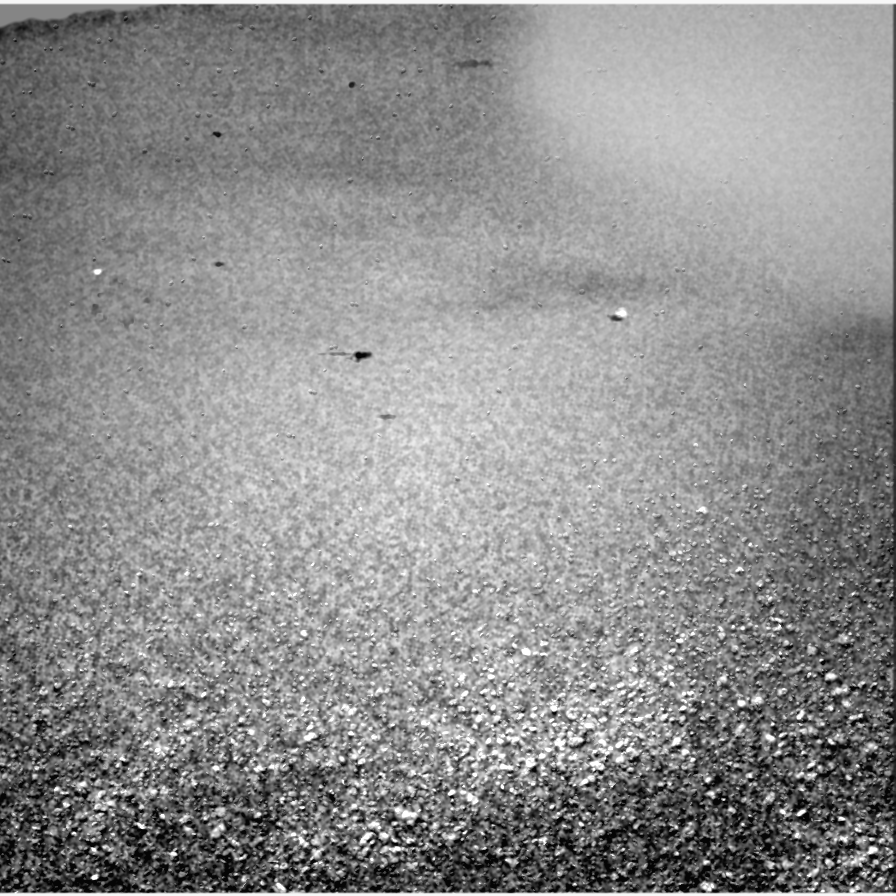
This texture is drawn by a WebGL 1 fragment shader. Its source:

```glsl
precision highp float;
uniform vec2 u_resolution;

float hash(vec2 p) {
  return fract(sin(dot(p, vec2(127.1, 311.7))) * 43758.5453);
}

float noise(vec2 p) {
  vec2 i = floor(p), f = fract(p);
  f = f * f * (3.0 - 2.0 * f);
  return mix(mix(hash(i), hash(i + vec2(1.0, 0.0)), f.x),
             mix(hash(i + vec2(0.0, 1.0)), hash(i + 1.0), f.x), f.y);
}

float fbm(vec2 p) {
  float sum = 0.0, amp = 0.5;
  for (int i = 0; i < 4; i++) {
    sum += amp * noise(p);
    p = p * 2.03 + 17.3;
    amp *= 0.5;
  }
  return sum;
}

float glow(vec2 p, vec2 center, vec2 size) {
  vec2 d = (p - center) / size;
  return exp(-dot(d, d));
}

// Small mark with a ragged outline
float spot(vec2 p, vec2 center, vec2 size) {
  float ragged = 0.9 * (noise(p * 230.0) - 0.5);
  return 1.0 - smoothstep(0.3, 1.4, length((p - center) / size) + ragged);
}

// Scattered stones: x is the lit face, y the shadow below it
vec2 stones(vec2 p, float scale, float density) {
  vec2 q = p * vec2(scale, scale * 1.2), cell = floor(q), result = vec2(0.0);
  for (int j = -1; j <= 1; j++) {
    for (int i = -1; i <= 1; i++) {
      vec2 id = cell + vec2(float(i), float(j));
      float present = 1.0 - step(density, hash(id + scale));
      vec2 d = q - id - 0.2 - 0.6 * vec2(hash(id + 3.7), hash(id + 9.2));
      d.y += d.x * (hash(id + 5.1) - 0.5);
      d += 0.3 * (noise(q * 2.3) - 0.5);
      float radius = mix(0.2, 0.5, hash(id + 21.4));
      float lit = 1.0 - smoothstep(radius * 0.4, radius * 1.2, length(d));
      float shade = 1.0 - smoothstep(radius * 0.4, radius * 1.5, length(d + vec2(-0.1, 0.4)));
      result = max(result, present * vec2(lit * (0.5 + 0.5 * hash(id + 14.6)), shade));
    }
  }
  return result;
}

void main() {
  vec2 p = gl_FragCoord.xy / u_resolution;
  float near = 1.0 - smoothstep(0.0, 0.65, p.y);

  // Broad light pool on the ground, fading to the lower corners
  float v = 0.37 + 0.41 * glow(p, vec2(0.46, 0.5), vec2(0.45, 0.35));
  v *= mix(0.5, 1.0, smoothstep(-0.02, 0.28, p.y));
  v -= 0.12 * glow(p, vec2(1.02, 0.38), vec2(0.17, 0.26));
  v -= 0.06 * glow(p, vec2(0.0, 0.75), vec2(0.1, 0.4));
  v += 0.14 * glow(p, vec2(0.85, 0.73), vec2(0.2, 0.09));

  // Wind streaks and mottling
  v += 0.14 * (fbm(vec2(p.x * 5.0, p.y * 32.0 + p.x * 3.0)) - 0.47) * smoothstep(0.45, 0.75, p.y);
  v += 0.1 * (fbm(p * 11.0) - 0.47);

  // Pale haze at the upper right
  float hazeEdge = 0.85 - 0.45 * (p.x - 0.55) + 0.04 * (fbm(p * 6.0) - 0.5);
  float haze = smoothstep(-0.12, 0.1, p.y - hazeEdge)
             * smoothstep(0.51, 0.63, p.x + 0.04 * (fbm(p * 9.0) - 0.5));
  float hazeTone = 0.66 + 0.13 * glow(p, vec2(0.75, 0.85), vec2(0.25, 0.13));
  v = mix(v, hazeTone, haze * 0.95);

  // Dark patches crossing the middle distance
  float ragged = 0.4 + 1.2 * fbm(p * vec2(35.0, 70.0));
  v -= 0.12 * ragged * glow(p, vec2(0.65, 0.68), vec2(0.14, 0.022));
  v -= 0.09 * ragged * glow(p, vec2(0.54, 0.658), vec2(0.07, 0.012));
  v -= 0.16 * ragged * glow(p, vec2(0.99, 0.62), vec2(0.08, 0.03));
  v -= 0.05 * ragged * glow(p, vec2(0.5, 0.755), vec2(0.1, 0.02));

  // Grain that coarsens toward the foreground
  float clear = 1.0 - 0.65 * haze;
  vec2 turned = vec2(p.x + 0.6 * p.y, p.y - 0.6 * p.x);
  float fine = noise(turned * 270.0) + noise(p * 210.0 + 40.0) - 1.0;
  v += fine * mix(0.13, 0.46, near) * clear;
  v += (noise(turned * 100.0 + 9.0) - 0.5) * 0.24 * near;

  // Stones in three sizes, gathered in bright drifts
  float drift = smoothstep(0.45, 0.68, fbm(p * vec2(11.0, 15.0) + 4.0));
  drift += 0.9 * glow(p, vec2(0.6, 0.19), vec2(0.15, 0.06));
  drift += 0.5 * glow(p, vec2(0.93, 0.2), vec2(0.07, 0.05));
  drift += 0.6 * glow(p, vec2(0.3, 0.06), vec2(0.08, 0.035));
  float reach = p.y - 0.16 * smoothstep(0.4, 1.0, p.x);
  vec2 pebbles = stones(p, 150.0, 0.55 * (1.0 - smoothstep(0.08, 0.45, reach)));
  vec2 cobbles = stones(p, 90.0, (0.16 + 0.4 * drift) * (1.0 - smoothstep(0.02, 0.34, reach)));
  vec2 rocks = stones(p, 60.0, (0.09 + 0.28 * drift) * (1.0 - smoothstep(0.0, 0.24, reach)));
  v -= 0.15 * pebbles.y + 0.2 * cobbles.y + 0.22 * rocks.y;
  v += 0.34 * pebbles.x + 0.55 * cobbles.x + 0.68 * rocks.x;
  v += 0.13 * drift * (1.0 - smoothstep(0.12, 0.36, p.y));

  // Sparse dark and light flecks far away
  vec2 flecks = stones(p + 0.37, 170.0, 0.008 * smoothstep(0.4, 0.6, p.y));
  v += (0.2 * flecks.x - 0.2 * flecks.y) * clear;

  // Single rocks
  v -= 0.75 * spot(p, vec2(0.404, 0.603) + vec2(0.0, 0.2 * (p.x - 0.404)), vec2(0.011, 0.005));
  v -= 0.25 * spot(p, vec2(0.376, 0.605), vec2(0.018, 0.002));
  v -= 0.45 * spot(p, vec2(0.243, 0.85), vec2(0.006, 0.003));
  v -= 0.4 * spot(p, vec2(0.247, 0.705), vec2(0.007, 0.003));
  v -= 0.4 * spot(p, vec2(0.393, 0.905), vec2(0.004, 0.003));
  v -= 0.3 * spot(p, vec2(0.433, 0.535), vec2(0.01, 0.003));
  v -= 0.18 * spot(p, vec2(0.525, 0.929), vec2(0.03, 0.004));
  v -= 0.5 * spot(p, vec2(0.689, 0.645), vec2(0.008, 0.004));
  v += 0.6 * spot(p, vec2(0.694, 0.65), vec2(0.007, 0.005));
  v += 0.55 * spot(p, vec2(0.109, 0.697), vec2(0.005, 0.003));
  float ring = abs(length((p - vec2(0.135, 0.662)) / vec2(0.03, 0.024)) - 1.0);
  v -= 0.2 * (1.0 - smoothstep(0.0, 0.3, ring)) * smoothstep(0.45, 0.8, noise(p * 170.0));

  // Far ridge and sky at the upper left
  float ridge = 0.972 + 0.13 * p.x + 0.006 * (noise(p.xx * 60.0) - 0.5);
  v -= 0.22 * glow(p, vec2(p.x, ridge - 0.008), vec2(1.0, 0.01))
     * noise(p * 130.0) * (1.0 - smoothstep(0.15, 0.3, p.x));
  v = mix(v, 0.52, smoothstep(-0.002, 0.003, p.y - ridge));

  // Thin border lines
  v = mix(v, 0.1, 0.7 * smoothstep(0.995, 0.999, p.x));
  v = mix(v, 0.97, smoothstep(0.994, 0.997, p.y) + 1.0 - smoothstep(0.002, 0.005, p.y));
  gl_FragColor = vec4(vec3(clamp(v, 0.02, 1.0)), 1.0);
}
```
